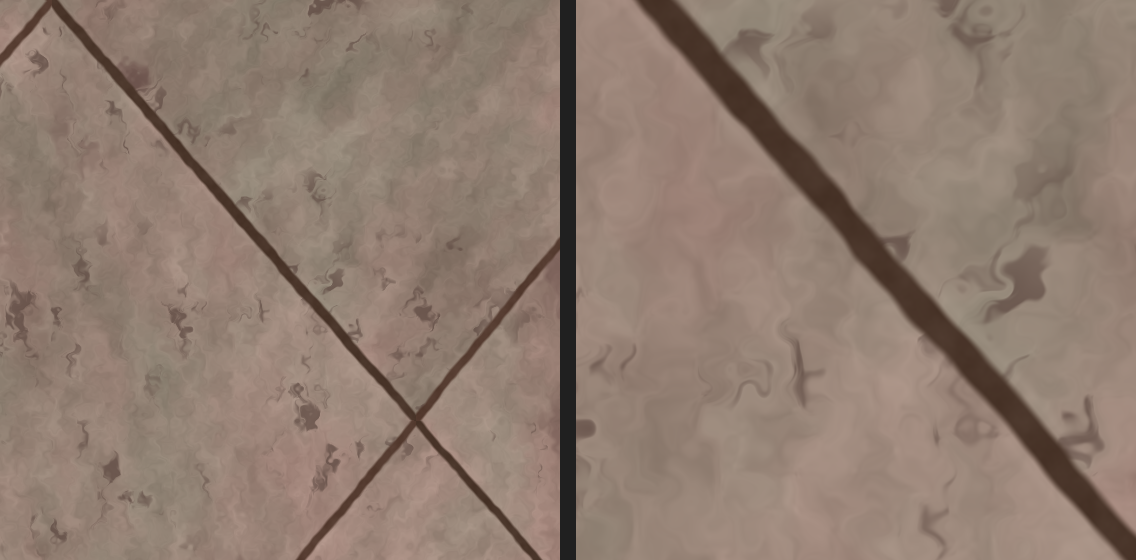
Left, the full canvas; right, a detail of the centre.
Give the GLSL for this texture, as a WebGL 2 fragment shader.

```glsl
#version 300 es
precision highp float;

uniform vec2 u_resolution;
out vec4 fragColor;

const vec3 STONE_DARK = vec3(0.505, 0.430, 0.383);
const vec3 STONE_LIGHT = vec3(0.665, 0.578, 0.528);
const vec3 PIT = vec3(0.37, 0.29, 0.26);
const vec3 STAIN = vec3(0.43, 0.32, 0.30);
const vec3 GROUT = vec3(0.285, 0.205, 0.160);
const vec3 ROSE_SHIFT = vec3(0.07, -0.035, -0.005);

// One grout crossing and the two edges of a tile
const vec2 CROSSING = vec2(0.742, 0.251);
const vec2 EDGE_A = vec2(-0.651, 0.749);
const vec2 EDGE_B = vec2(0.630, 0.770);

float hash(vec2 p) {
    return fract(sin(dot(p, vec2(127.1, 311.7))) * 43758.5453);
}

float noise(vec2 p) {
    vec2 i = floor(p);
    vec2 f = fract(p);
    f = f * f * (3.0 - 2.0 * f);
    return mix(mix(hash(i), hash(i + vec2(1, 0)), f.x),
               mix(hash(i + vec2(0, 1)), hash(i + vec2(1, 1)), f.x), f.y);
}

float fbm(vec2 p) {
    float sum = 0.0;
    float weight = 0.533;
    for (int i = 0; i < 4; i++) {
        sum += weight * noise(p);
        p = mat2(1.6, 1.2, -1.2, 1.6) * p + 7.3;
        weight *= 0.5;
    }
    return sum;
}

vec2 rotate(vec2 p, float angle) {
    float c = cos(angle);
    float s = sin(angle);
    return mat2(c, s, -s, c) * p;
}

// Ragged offset that breaks smooth noise into small chips
vec2 chipWarp(vec2 p, float scale, float amount) {
    return amount * (vec2(noise(p * scale), noise(p * scale + 41.7)) - 0.5);
}

vec3 stone(vec2 p, vec2 tile) {
    float parity = mod(tile.x + tile.y, 2.0);
    vec2 seed = 19.0 * vec2(hash(tile + 3.0), hash(tile + 8.0));
    vec2 chipped = p + chipWarp(p, 85.0, 0.022) + chipWarp(p + 2.0, 34.0, 0.018);

    // Grain runs upright or slanted on alternate tiles
    vec2 grain = rotate(chipped, mix(0.65, -0.08, parity)) * vec2(1.0, 0.5) + seed;

    float cloud = fbm(p * 4.0 + seed);
    float streak = fbm(grain * 15.0);
    float chips = fbm(grain * 46.0 + 5.0);
    float speck = noise(chipped * 150.0);
    float tone = 0.56 + 0.65 * (cloud - 0.5) + 0.75 * (streak - 0.5)
               + 0.75 * (chips - 0.5) + 0.14 * (speck - 0.5);
    tone += 0.28 * (0.5 - p.y) + 0.08 * (hash(tile) - 0.5);
    vec3 color = mix(STONE_DARK, STONE_LIGHT, clamp(tone, -0.2, 1.15));

    // Rosy and olive drifts, rosier on the lower tiles
    float rose = fbm(grain * 9.0 + 23.0) - 0.53 + 0.17 * step(tile.x, -0.5);
    color += ROSE_SHIFT * rose;

    // Clustered pits and a few broad stains
    float cluster = smoothstep(0.40, 0.66, fbm(p * 6.0 + seed + 13.0));
    float pits = smoothstep(0.60, 0.76, fbm(grain * 38.0 + 61.0));
    color = mix(color, PIT, 0.75 * pits * cluster);
    float stain = smoothstep(0.66, 0.82, fbm(grain * 8.0 + 37.0));
    return mix(color, STAIN, 0.6 * stain);
}

// Distance to the nearest whole-number line of a skewed grid
vec2 gridDistance(vec2 cell, vec2 a, vec2 b) {
    float area = abs(a.x * b.y - a.y * b.x);
    return abs(cell - round(cell)) * area / vec2(length(b), length(a));
}

float band(float dist, float halfWidth, float blur) {
    return 1.0 - smoothstep(halfWidth - blur, halfWidth + blur, dist);
}

void main() {
    vec2 p = gl_FragCoord.xy / u_resolution;
    float blur = max(0.0028, 0.75 / u_resolution.y);

    // Slightly uneven joints
    vec2 wobble = chipWarp(p, 14.0, 0.004) + chipWarp(p, 70.0, 0.0025);
    mat2 toCell = inverse(mat2(EDGE_A, EDGE_B));
    vec2 cell = toCell * (p + wobble - CROSSING);
    vec2 dist = gridDistance(cell, EDGE_A, EDGE_B);
    vec3 color = stone(p, floor(cell));

    // Joint along the first edge is wider above the crossing
    vec2 halfWidth = vec2(0.0070, mix(0.0068, 0.0088, smoothstep(-0.05, 0.25, cell.x)));
    float gap = min(dist.x - halfWidth.x, dist.y - halfWidth.y);

    // Pale worn lip beside the joint
    float lip = band(abs(gap - 0.006), 0.003, 0.004);
    color += 0.035 * lip * noise(p * 25.0);

    float joint = max(band(dist.x, halfWidth.x, blur), band(dist.y, halfWidth.y, blur));
    vec3 grout = GROUT + 0.07 * (fbm(p * 60.0) - 0.45);
    grout += vec3(0.045, 0.025, 0.025) * step(dist.x, dist.y);
    color = mix(color, grout, joint);

    fragColor = vec4(color, 1.0);
}
```
